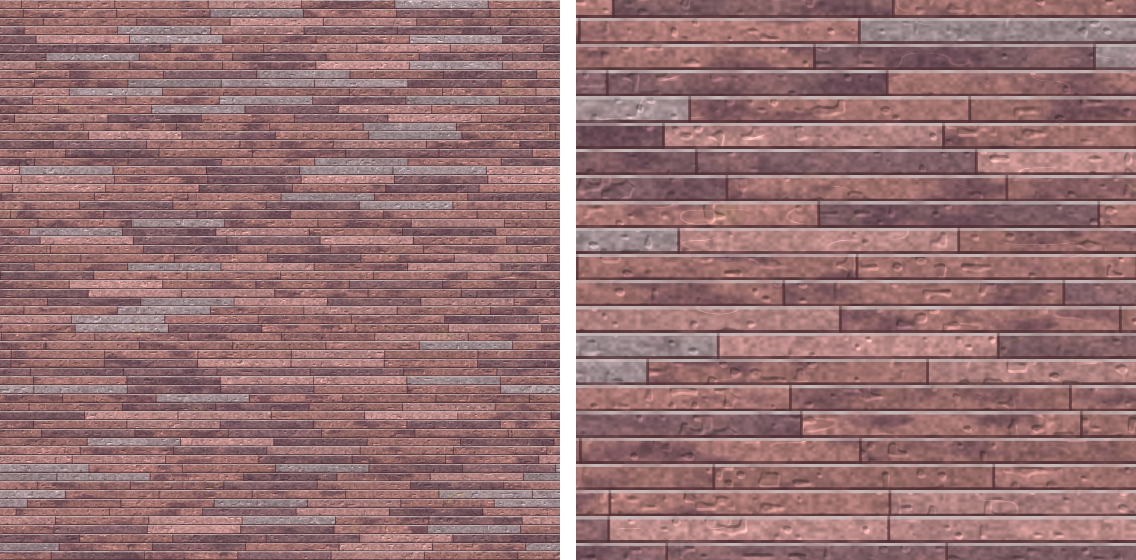
Left, the full canvas; right, a detail of the centre.
Give the GLSL for this texture, as a Shadertoy shader.

```glsl
// Wall of long thin bricks: 64 courses of 6 bricks, each course shifted at random.
// Every brick gets a clay tone, cloudy firing stains, grain and pits; a pale upper
// edge and a dark lower joint give relief. Noise lattices wrap, so the wall tiles.
#define ROWS 64.0
#define BRICKS 6.0
#define EDGE_LIGHT 0.125
#define JOINT_DARK 0.10
#define JOINT_SIDE 0.0008
#define STAIN 0.72
#define GRAIN 0.22
#define PIT_DEPTH 0.30
#define VEIN 0.55

const vec3 RED_CLAY = vec3(0.63, 0.445, 0.43);
const vec3 PURPLE_CLAY = vec3(0.49, 0.365, 0.39);
const vec3 PINK_CLAY = vec3(0.72, 0.535, 0.525);
const vec3 GREY_CLAY = vec3(0.62, 0.55, 0.565);
const vec3 STAIN_COLOR = vec3(0.39, 0.27, 0.315);
const vec3 EDGE_COLOR = vec3(0.78, 0.73, 0.73);
const vec3 JOINT_COLOR = vec3(0.31, 0.18, 0.20);
const vec3 OCHRE = vec3(0.66, 0.55, 0.42);

float hash(vec2 p) {
    return fract(sin(dot(p, vec2(127.1, 311.7))) * 43758.5453);
}

// Value noise on a wrapping lattice of freq cells per canvas
float noise(vec2 uv, vec2 freq) {
    vec2 p = uv * freq;
    vec2 i = floor(p), f = fract(p);
    f = f * f * (3.0 - 2.0 * f);
    vec2 a = mod(i, freq), b = mod(i + 1.0, freq);
    return mix(mix(hash(a), hash(vec2(b.x, a.y)), f.x),
               mix(hash(vec2(a.x, b.y)), hash(b), f.x), f.y);
}

float fbm(vec2 uv, vec2 freq) {
    float sum = 0.0, amp = 0.5;
    for (int k = 0; k < 4; k++) {
        sum += amp * noise(uv, freq);
        freq *= 2.0;
        amp *= 0.5;
    }
    return sum / 0.9375;
}

// Small hollows, clustered by a broad mask
float pits(vec2 uv) {
    float cluster = noise(uv, vec2(22.0, 31.0));
    return smoothstep(0.76, 0.92, noise(uv, vec2(150.0, 210.0)) + 0.22 * (cluster - 0.5));
}

// Thin contour line of a noise field
float contour(float field, float width) {
    return 1.0 - smoothstep(0.0, width, abs(field - 0.5));
}

vec3 clayTone(float pick) {
    if (pick < 0.13) return GREY_CLAY;
    if (pick < 0.28) return PINK_CLAY;
    if (pick < 0.50) return PURPLE_CLAY;
    return RED_CLAY;
}

void mainImage(out vec4 fragColor, in vec2 fragCoord) {
    vec2 uv = fragCoord / iResolution.y;
    float px = 1.0 / iResolution.y;

    // Brick layout
    float row = floor(uv.y * ROWS);
    float course = mod(row, ROWS);
    float along = uv.x * BRICKS + hash(vec2(course, 7.3)) * BRICKS;
    vec2 id = vec2(mod(floor(along), BRICKS), course);
    vec2 cell = vec2(fract(along), fract(uv.y * ROWS));
    float pick = hash(id + 19.7), shade = hash(id + 53.1);
    vec2 local = uv + vec2(pick, shade);

    // Clay tone with cloudy, lengthwise stains
    vec3 color = clayTone(pick) * mix(0.91, 1.08, shade);
    float cloud = fbm(local, vec2(24.0, 64.0));
    float stainable = pick < 0.28 ? 0.25 : 1.0;
    color = mix(color, STAIN_COLOR, STAIN * stainable * smoothstep(0.48, 0.74, cloud));
    float blush = smoothstep(0.5, 0.8, noise(local, vec2(37.0, 90.0)));
    color = mix(color, RED_CLAY * 1.06, 0.35 * blush * stainable);

    // Ochre veins in a few places
    float warp = fbm(uv, vec2(13.0, 17.0));
    float region = smoothstep(0.77, 0.92, noise(uv + 0.31, vec2(9.0, 14.0)));
    float vein = contour(fbm(uv + 0.05 * warp, vec2(16.0, 30.0)), 0.035);
    color = mix(color, OCHRE, VEIN * region * vein);

    // Grain, pits lit from above, and fine scratches
    float grain = noise(local, vec2(256.0, 300.0)) + noise(local, vec2(420.0, 470.0)) - 1.0;
    color *= 1.0 + GRAIN * grain;
    vec2 toLight = vec2(-0.0009, 0.0018);
    color *= 1.0 + PIT_DEPTH * (pits(local + toLight) - pits(local));
    float scratch = contour(noise(local, vec2(45.0, 110.0)), 0.05)
                  * smoothstep(0.68, 0.85, noise(local, vec2(40.0, 52.0)));
    color *= 1.0 + 0.22 * scratch;

    // Upright joints, dark with a faint lit side
    float side = min(cell.x, 1.0 - cell.x) / BRICKS;
    float upright = 1.0 - smoothstep(JOINT_SIDE - 0.5 * px, JOINT_SIDE + 0.7 * px, side);
    color = mix(color, JOINT_COLOR, 0.75 * upright);

    // Dark lower joint and worn pale upper edge
    float soft = 0.5 * px * ROWS;
    float wear = noise(uv, vec2(110.0, ROWS));
    float lower = 1.0 - smoothstep(JOINT_DARK - soft, JOINT_DARK + soft, cell.y);
    color = mix(color, JOINT_COLOR, lower * mix(0.6, 0.95, wear));
    float top = 1.0 - cell.y;
    float upper = 1.0 - smoothstep(EDGE_LIGHT - soft, EDGE_LIGHT + soft, top);
    float strength = mix(0.5, 1.0, wear) * (1.0 - 0.4 * upright);
    color = mix(color, EDGE_COLOR, upper * strength);

    fragColor = vec4(clamp(color, 0.0, 1.0), 1.0);
}
```
